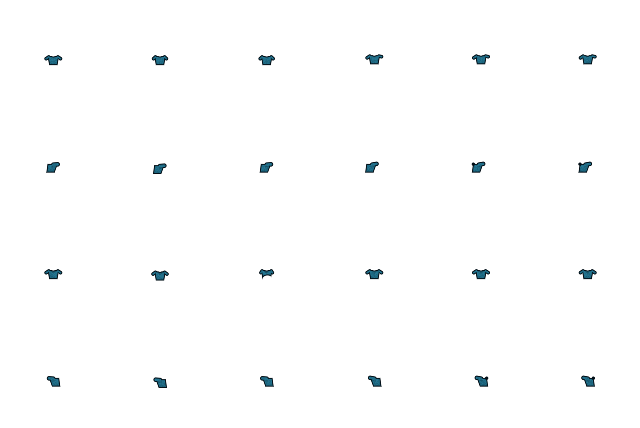
Give the GLSL for this pattern, as a Shadertoy shader.

```glsl
// A 6 by 4 sheet of tiny teal tunics on white, seen from the back, side, front and side.
// Each cell unions a tapered torso with capsule sleeves; column and row set pose and sway.
// Distances are in units of 1/128 of a cell, and every motif stays inside its cell.

const vec2 GRID = vec2(6.0, 4.0);
const float CELL_UNITS = 128.0;
const vec3 PAPER = vec3(1.0);
const vec3 TEAL = vec3(0.13, 0.43, 0.53);
const vec3 DEEP_TEAL = vec3(0.07, 0.29, 0.37);
const vec3 INK = vec3(0.01, 0.06, 0.09);

float hash21(vec2 p) {
    vec3 q = fract(vec3(p.xyx) * 0.1031);
    q += dot(q, q.yzx + 33.33);
    return fract((q.x + q.y) * q.z);
}

float capsule(vec2 p, vec2 a, vec2 b, float radius) {
    vec2 pa = p - a, ba = b - a;
    return length(pa - ba * clamp(dot(pa, ba) / dot(ba, ba), 0.0, 1.0)) - radius;
}

// Symmetric trapezoid between two heights, with half widths at bottom and top.
float taper(vec2 p, float low, float high, float lowHalf, float highHalf) {
    float slope = (highHalf - lowHalf) / (high - low);
    float side = (abs(p.x) - lowHalf - slope * (p.y - low)) / sqrt(1.0 + slope * slope);
    return max(side, max(low - p.y, p.y - high));
}

// Front or back view: two sleeves, a neck dip, optionally an arched hem.
float frontTunic(vec2 p, float reach, float lift, float arch) {
    float torso = taper(p, -6.0, 5.0, 5.0, 7.0);
    vec2 hand = vec2(reach, 1.8 + lift * step(0.0, p.x));
    float sleeves = capsule(vec2(abs(p.x), p.y), vec2(5.5, 3.8), hand, 2.2);
    float neck = length(p - vec2(0.0, 8.0)) - 3.6;
    float d = max(min(torso, sleeves), -neck);
    float hem = length((p - vec2(1.0, -6.5)) * vec2(0.8, 1.0)) - 5.0;
    return mix(d, max(d, -hem), arch);
}

// Side view: a leaning torso with one sleeve swung forward.
float sideTunic(vec2 p, float swing) {
    vec2 q = p + vec2(1.8 - 0.25 * p.y, 0.0);
    float torso = taper(q, -6.5, 4.0, 5.0, 6.2);
    return min(torso, capsule(p, vec2(0.0, 3.0), vec2(5.2, 3.4 + swing), 2.7));
}

// Small shift of a motif from its cell centre, by walking step and view.
vec2 sway(float col, float row, float isSide) {
    float late = step(2.5, col);
    float facing = row < 2.0 ? -1.0 : 1.0;
    float dx = mix(1.2 * late, 1.4 * facing * late, isSide);
    float bob = (col == 1.0 ? -1.6 : 0.0) * step(0.5, row);
    float rise = row == 0.0 ? late : 0.0;
    return vec2(dx, bob + rise);
}

void mainImage(out vec4 fragColor, in vec2 fragCoord) {
    vec2 grid = fragCoord / iResolution.xy * GRID;
    vec2 cell = mod(floor(grid), GRID);
    float col = cell.x;
    float row = GRID.y - 1.0 - cell.y;
    float isSide = mod(row, 2.0);
    float pixel = CELL_UNITS * GRID.y / iResolution.y;

    // Local frame, mirrored for the last row.
    vec2 p = (fract(grid) - vec2(0.5, 0.4375)) * CELL_UNITS;
    p -= sway(col, row, isSide);
    if (row > 2.5) p.x = -p.x;

    // Pose of this cell.
    float late = step(2.5, col);
    float mid = step(0.5, col) * (1.0 - late);
    float arch = (col == 2.0 && row == 2.0) ? 1.0 : 0.0;
    float reach = 8.6 - mid * (row == 0.0 ? 0.9 : 0.3) - 1.5 * arch;
    float lift = row == 0.0 ? 1.4 * late : 0.0;
    float d = isSide > 0.5 ? sideTunic(p, 0.6 * late) : frontTunic(p, reach, lift, arch);

    // Shadowed back sleeve on the last two side steps.
    float back = length(p - vec2(-6.6, 3.6)) - 2.0;
    float hasBack = isSide * step(3.5, col);
    d = mix(d, min(d, back), hasBack);

    // Mottled cloth, darker toward the hem, with a neckline or sleeve fold.
    float grain = hash21(floor(p) + 64.0 + cell * 17.0);
    float shade = 0.45 * grain + 0.25 * smoothstep(1.0, -6.0, p.y);
    float collar = abs(p.y - 1.5 - 0.8 * abs(p.x)) - 0.4;
    float fold = capsule(p, vec2(-1.0, 0.5), vec2(4.0, 0.8), 0.4);
    float crease = isSide > 0.5 ? fold : collar + (row == 0.0 ? 9.0 : 0.0);
    shade += 0.4 * (1.0 - smoothstep(0.0, pixel, crease));
    vec3 cloth = mix(TEAL * 1.1, DEEP_TEAL, clamp(shade, 0.0, 1.0));
    cloth = mix(cloth, INK, hasBack * (1.0 - smoothstep(-0.5, 0.5, back / pixel)));

    // Dark outline and smoothed silhouette.
    float rim = smoothstep(-0.5, 0.5, (d + 1.2) / pixel);
    float cover = 1.0 - smoothstep(-0.5, 0.5, d / pixel);
    fragColor = vec4(mix(PAPER, mix(cloth, INK, rim), cover), 1.0);
}
```
